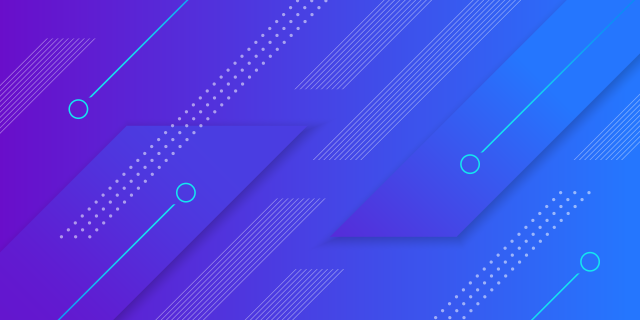
This background is drawn by a WebGL 2 fragment shader. Its source:

```glsl
#version 300 es
precision highp float;

uniform vec2 u_resolution;
out vec4 fragColor;

// Lengths are in canvas heights; diagonals are lines of constant x - y.
const vec3 VIOLET = vec3(0.412, 0.055, 0.793);
const vec3 AZURE = vec3(0.145, 0.462, 0.995);
const vec3 CYAN = vec3(0.08, 0.90, 0.94);
const vec3 LINE_END = vec3(0.05, 0.54, 0.96);

const float SHADOW_BLUR = 0.036;
const float SHADOW_ALPHA = 0.24;
const vec2 SHADOW_OFFSET = vec2(0.010, -0.010);

const float STRIPE_COUNT = 10.0;
const float STRIPE_PITCH = 0.0165;
const float STRIPE_HALF_WIDTH = 0.001;
const float STRIPE_ALPHA = 0.48;

const float DOT_COLUMNS = 3.0;
const float DOT_PITCH = 0.0443;
const float DOT_ROW_STEP = 0.0217;
const float DOT_RADIUS = 0.0050;
const float DOT_ALPHA = 0.52;

const float RING_RADIUS = 0.0286;
const float RING_HALF_WIDTH = 0.0024;
const float LINE_GAP = 0.0365;
const float LINE_FADE = 0.50;

// Each group: first diagonal, height of its flat end, direction it runs (+1 up, -1 down)
const vec3 STRIPES[6] = vec3[6](
    vec3(-0.732, 0.880, -1.0), vec3(0.2005, 0.721, 1.0), vec3(0.479, 0.500, 1.0),
    vec3(0.487, 0.380, -1.0), vec3(0.766, 0.159, -1.0), vec3(1.294, 0.500, 1.0));
const vec3 DOTS[2] = vec3[2](vec3(-0.068, 0.260, 1.0), vec3(1.354, 0.398, -1.0));
const vec3 LEFT_PANEL = vec3(-0.211, 0.607, -1.0);
const vec3 RIGHT_PANEL = vec3(0.771, 0.260, 1.0);
const float LEFT_PANEL_WIDTH = 0.565;
const float RIGHT_PANEL_WIDTH = 0.396;

// Each pointer: ring centre, direction of its line
const vec3 POINTERS[4] = vec3[4](
    vec3(0.245, 0.659, 1.0), vec3(0.581, 0.398, -1.0),
    vec3(1.469, 0.487, 1.0), vec3(1.844, 0.182, -1.0));

float fill(float dist, float px) {
    return clamp(0.5 - dist / px, 0.0, 1.0);
}

// Share of a pixel covered by a stroke, also right for strokes under a pixel wide
float stroke(float dist, float halfWidth, float px) {
    float covered = min(halfWidth, dist + 0.5 * px) - max(-halfWidth, dist - 0.5 * px);
    return clamp(covered / px, 0.0, 1.0);
}

float diagonalBand(vec2 p, vec3 band, float width) {
    float side = abs(p.x - p.y - band.x - 0.5 * width) - 0.5 * width;
    return max(side * inversesqrt(2.0), (band.y - p.y) * band.z);
}

vec3 paintPanel(vec3 base, vec2 p, vec3 band, float width, vec3 tint, float px) {
    float shade = diagonalBand(p - SHADOW_OFFSET, band, width);
    shade = 1.0 - smoothstep(-SHADOW_BLUR, SHADOW_BLUR, shade);
    base *= 1.0 - SHADOW_ALPHA * shade;
    return mix(base, tint, fill(diagonalBand(p, band, width), px));
}

float stripeMask(vec2 p, vec3 group, float px) {
    float across = p.x - p.y - group.x;
    float index = clamp(round(across / STRIPE_PITCH), 0.0, STRIPE_COUNT - 1.0);
    float dist = abs(across - index * STRIPE_PITCH) * inversesqrt(2.0);
    return stroke(dist, STRIPE_HALF_WIDTH, px) * fill((group.y - p.y) * group.z, px);
}

float dotMask(vec2 p, vec3 group, float px) {
    float row = max(round((p.y - group.y) * group.z / DOT_ROW_STEP), 0.0);
    float rowY = group.y + row * group.z * DOT_ROW_STEP;
    float across = p.x - rowY - group.x;
    float column = clamp(round(across / DOT_PITCH), 0.0, DOT_COLUMNS - 1.0);
    return fill(length(vec2(across - column * DOT_PITCH, p.y - rowY)) - DOT_RADIUS, px);
}

void main() {
    float px = 1.0 / u_resolution.y;
    vec2 p = gl_FragCoord.xy * px;
    float rise = p.x + p.y;

    // Backdrop and shaded panels
    vec3 color = mix(VIOLET, AZURE, clamp(p.x / 1.96, 0.0, 1.0));
    vec3 leftTint = mix(VIOLET, AZURE, mix(0.08, 0.45, smoothstep(0.0, 1.2, rise)));
    vec3 rightTint = mix(VIOLET, AZURE, mix(0.28, 1.0, clamp((rise - 1.29) / 1.15, 0.0, 1.0)));
    color = paintPanel(color, p, LEFT_PANEL, LEFT_PANEL_WIDTH, leftTint, px);
    color = paintPanel(color, p, RIGHT_PANEL, RIGHT_PANEL_WIDTH, rightTint, px);

    // Fine stripes and dot trails
    for (int i = 0; i < STRIPES.length(); i++)
        color = mix(color, vec3(1.0), STRIPE_ALPHA * stripeMask(p, STRIPES[i], px));
    for (int i = 0; i < DOTS.length(); i++)
        color = mix(color, vec3(1.0), DOT_ALPHA * dotMask(p, DOTS[i], px));

    // Rings with fading diagonal lines
    for (int i = 0; i < POINTERS.length(); i++) {
        vec2 q = (p - POINTERS[i].xy) * POINTERS[i].z;
        float ring = stroke(abs(length(q) - RING_RADIUS), RING_HALF_WIDTH, px);
        float line = stroke(abs(q.x - q.y) * inversesqrt(2.0), RING_HALF_WIDTH, px);
        line *= fill(LINE_GAP - q.y, px);
        vec3 ink = mix(CYAN, LINE_END, smoothstep(0.1, LINE_FADE, q.y));
        color = mix(color, ink, max(ring, line));
    }

    fragColor = vec4(color, 1.0);
}
```
